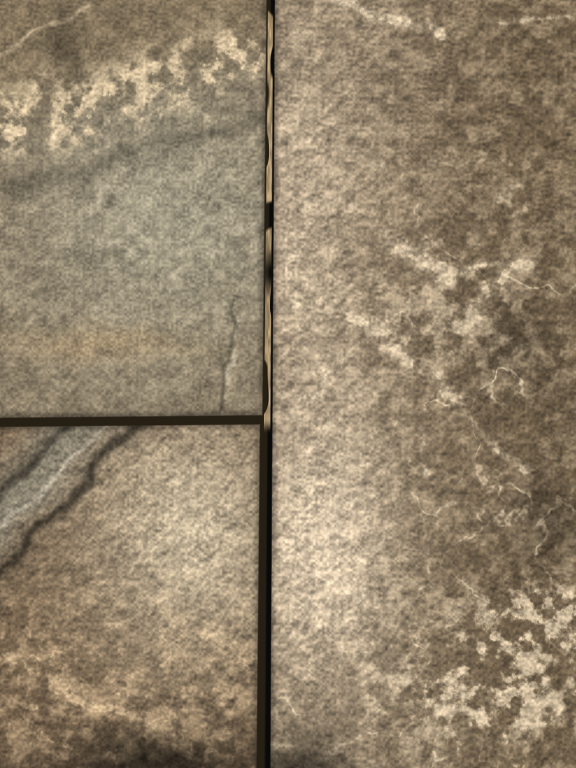
Reproduce this texture procedurally as a Shadertoy shader.

```glsl
// Three weathered stone tiles with pale veins, split by a dark T-shaped joint.

float hash(vec2 p) {
    return fract(sin(dot(p, vec2(127.1, 311.7))) * 43758.55);
}

float noise(vec2 p) {
    vec2 i = floor(p), f = fract(p);
    f = f * f * (3.0 - 2.0 * f);
    return mix(mix(hash(i), hash(i + vec2(1, 0)), f.x),
               mix(hash(i + vec2(0, 1)), hash(i + vec2(1, 1)), f.x), f.y);
}

float fbm(vec2 p) {
    float sum = 0.0, amp = 0.5;
    for (int i = 0; i < 5; i++) {
        sum += amp * noise(p);
        p = mat2(1.6, 1.2, -1.2, 1.6) * p + 7.3;
        amp *= 0.5;
    }
    return sum;
}

// Soft elliptical patch
float spot(vec2 p, vec2 center, vec2 radius) {
    vec2 d = (p - center) / radius;
    return exp(-dot(d, d));
}

// Soft line from a to b
float vein(vec2 p, vec2 a, vec2 b, float width) {
    vec2 ab = b - a;
    float t = clamp(dot(p - a, ab) / dot(ab, ab), 0.0, 1.0);
    float d = length(p - a - ab * t) / width;
    return exp(-d * d);
}

// Thin cracks along a noise contour
float cracks(vec2 p, float scale) {
    return 1.0 - smoothstep(0.0, 0.025, abs(fbm(p * scale) - 0.48));
}

float height(vec2 p) {
    return 0.6 * noise(p * 240.0) + 0.7 * noise(p * 130.0 + 3.0) + 1.1 * fbm(p * 30.0);
}

vec3 upperTile(vec2 p, vec2 w, float flecks) {
    vec3 c = mix(vec3(0.49, 0.44, 0.36), vec3(0.59, 0.56, 0.48), spot(p, vec2(0.22, 0.71), vec2(0.22, 0.2)));
    c = mix(c, vec3(0.47, 0.41, 0.32), 0.7 * smoothstep(0.8, 0.92, p.y - 0.25 * p.x));
    c += vec3(0.06, 0.03, 0.0) * spot(w, vec2(0.14, 0.55), vec2(0.13, 0.02));
    float crust = 1.3 * vein(w, vec2(0.0, 0.83), vec2(0.34, 0.93), 0.035) * flecks;
    crust += 0.5 * vein(w, vec2(0.0, 0.93), vec2(0.12, 0.99), 0.004);
    c = mix(c, vec3(0.80, 0.72, 0.59), clamp(crust, 0.0, 0.75));
    c *= 1.0 - 0.22 * vein(w, vec2(0.0, 0.755), vec2(0.35, 0.845), 0.013);
    c *= 1.0 - 0.3 * spot(w, vec2(0.085, 0.94), vec2(0.018, 0.05));
    c *= 1.0 - 0.25 * vein(w, vec2(0.315, 0.61), vec2(0.285, 0.465), 0.003);
    return c + 0.12 * flecks * vein(w, vec2(0.32, 0.61), vec2(0.29, 0.465), 0.004);
}

vec3 lowerTile(vec2 p, vec2 w, float flecks) {
    vec3 c = mix(vec3(0.43, 0.36, 0.28), vec3(0.70, 0.64, 0.54), spot(p, vec2(0.25, 0.31), vec2(0.15, 0.18)));
    // Diagonal slate bands
    c = mix(c, vec3(0.50, 0.48, 0.42), 0.8 * vein(w, vec2(0.12, 0.46), vec2(-0.04, 0.29), 0.045));
    c *= 1.0 - 0.5 * vein(w, vec2(0.18, 0.45), vec2(-0.01, 0.235), 0.008);
    c *= 1.0 - 0.4 * vein(w, vec2(0.09, 0.45), vec2(-0.01, 0.35), 0.008);
    c += 0.12 * vein(w, vec2(0.14, 0.44), vec2(-0.01, 0.31), 0.004);
    float pale = vein(w, vec2(0.0, 0.155), vec2(0.12, 0.09), 0.005) + vein(w, vec2(0.12, 0.09), vec2(0.22, 0.05), 0.006);
    pale += (0.5 * cracks(p, 16.0) + 0.4 * flecks) * smoothstep(0.3, 0.1, p.y);
    c = mix(c, vec3(0.78, 0.68, 0.54), clamp(pale * (0.25 + 0.5 * flecks), 0.0, 0.7));
    return c * (1.0 - 0.65 * spot(w, vec2(0.2, -0.005), vec2(0.13, 0.045)));
}

vec3 rightTile(vec2 p, vec2 w, float flecks) {
    vec3 c = mix(vec3(0.50, 0.44, 0.36), vec3(0.42, 0.36, 0.28), smoothstep(0.42, 0.7, p.x));
    float sheen = 0.6 * spot(p, vec2(0.39, 0.72), vec2(0.085, 0.25)) + spot(p, vec2(0.42, 0.29), vec2(0.1, 0.17));
    c += vec3(0.28, 0.27, 0.25) * sheen;
    c *= 1.0 - 0.25 * (spot(w, vec2(0.67, 0.55), vec2(0.06)) + spot(w, vec2(0.71, 0.32), vec2(0.05, 0.07)));
    // Branching mineral veins, each with a faint halo of flecks
    float pale = vein(w, vec2(0.48, 0.575), vec2(0.58, 0.49), 0.010);
    pale += vein(w, vec2(0.58, 0.49), vec2(0.69, 0.39), 0.004);
    pale += vein(w, vec2(0.51, 0.68), vec2(0.58, 0.64), 0.011);
    pale += vein(w, vec2(0.56, 0.65), vec2(0.69, 0.65), 0.006);
    pale += vein(w, vec2(0.60, 0.57), vec2(0.65, 0.64), 0.009);
    pale += vein(w, vec2(0.36, 0.60), vec2(0.48, 0.575), 0.005);
    pale += 0.7 * vein(w, vec2(0.43, 0.53), vec2(0.42, 0.44), 0.003);
    pale += vein(w, vec2(0.43, 0.998), vec2(0.57, 0.955), 0.006);
    pale += 0.7 * vein(w, vec2(0.62, 0.975), vec2(0.75, 0.97), 0.003);
    pale += 0.5 * cracks(p, 12.0) * smoothstep(0.9, 0.65, p.y);
    float crust = spot(p, vec2(0.71, 0.20), vec2(0.08, 0.04)) + spot(p, vec2(0.63, 0.11), vec2(0.12, 0.07));
    crust += 0.3 * spot(p, vec2(0.58, 0.6), vec2(0.13, 0.1)) + 0.15;
    pale = pale * (0.35 + 0.6 * flecks) + crust * flecks;
    c = mix(c, vec3(0.80, 0.73, 0.62), clamp(pale, 0.0, 0.75));
    return c * (1.0 - 0.6 * spot(w, vec2(0.39, -0.005), vec2(0.05, 0.04)));
}

// Joint bed: a sandy strip with holes above, shadow below
vec3 joint(vec2 p, float across) {
    float strip = smoothstep(0.1, 0.25, across) * smoothstep(0.9, 0.7, across) * smoothstep(0.435, 0.455, p.y);
    float holes = smoothstep(0.6, 0.7, noise(vec2(across, p.y * 25.0)));
    holes = max(holes, spot(p, vec2(0.35, 0.645), vec2(0.02, 0.025)));
    vec3 sand = vec3(0.74, 0.64, 0.48) * (0.7 + 0.4 * noise(p * vec2(500.0, 90.0)));
    vec3 bed = mix(vec3(0.15, 0.12, 0.08), vec3(0.04), smoothstep(0.4, 0.65, across));
    return mix(bed, sand, strip * (1.0 - holes));
}

void mainImage(out vec4 fragColor, in vec2 fragCoord) {
    vec2 p = fragCoord / iResolution.y;
    float aa = 1.0 / iResolution.y;
    float rough = fbm(p * 70.0);
    float flecks = smoothstep(0.43, 0.6, 0.6 * rough + 0.4 * fbm(p * 22.0 + 5.0));
    vec2 w = p + 0.04 * (vec2(fbm(p * 20.0), fbm(p * 20.0 + 19.0)) - 0.48);

    // Signed distances into each tile, with tilted joints
    float left = 0.337 + 0.010 * p.y, right = 0.352 + 0.006 * p.y;
    float seam = 0.450 + 0.010 * p.x;
    float upper = min(left - p.x, p.y - seam - 0.006);
    float lower = min(left - 0.003 - p.x, seam - 0.006 - p.y);
    float side = p.x - right;
    float inside = max(max(upper, lower), side);

    vec3 stone = side > 0.0 ? rightTile(p, w, flecks)
               : p.y > seam ? upperTile(p, w, flecks) : lowerTile(p, w, flecks);
    // Grainy relief lit from above
    float relief = height(p) - height(p + vec2(-0.002, 0.004));
    float gloss = p.x < left && p.y > seam ? 0.18 : 0.30;
    stone *= 1.08 + gloss * relief + 0.5 * (rough - 0.48) + 0.3 * (noise(p * 330.0) - 0.5);
    stone *= mix(0.72, 1.0, smoothstep(0.0, 0.010, inside));

    vec3 color = mix(joint(p, (p.x - left) / (right - left)), stone, smoothstep(-aa, aa, inside));
    fragColor = vec4(clamp(color, 0.0, 1.0), 1.0);
}
```
